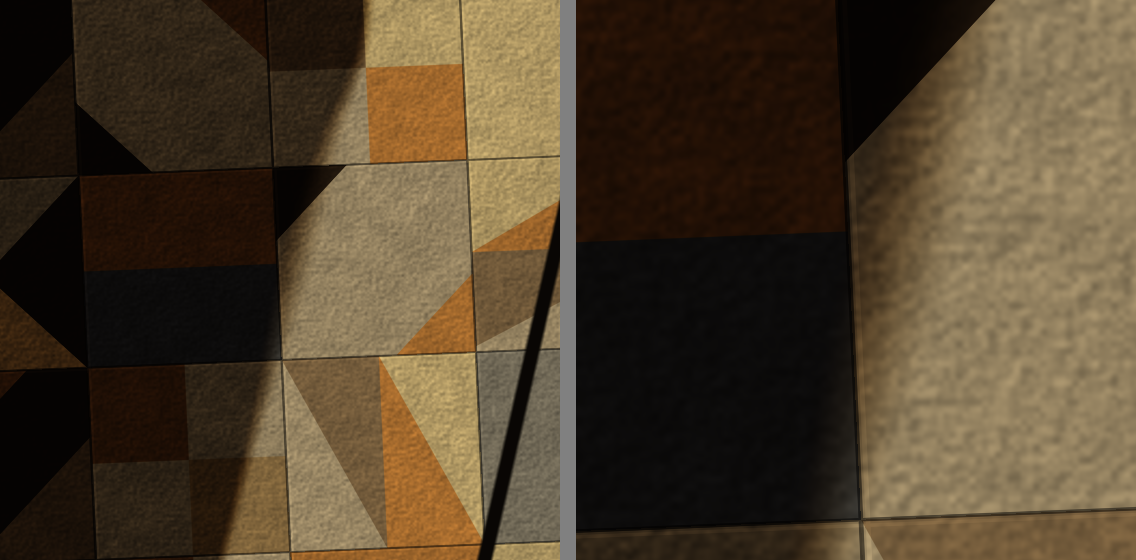
Left: the whole. Right: its middle third, enlarged.
Write a WebGL 1 fragment shader that draws this pattern.

```glsl
precision highp float;
// Geometric patchwork of square leather tiles, crossed by a curved shadow and a thin bar.
uniform vec2 u_resolution;

const vec3 CREAM = vec3(0.66, 0.57, 0.37);
const vec3 STONE = vec3(0.57, 0.50, 0.37);
const vec3 OCHRE = vec3(0.62, 0.40, 0.17);
const vec3 TAN = vec3(0.56, 0.44, 0.26);
const vec3 TAUPE = vec3(0.43, 0.34, 0.22);
const vec3 SLATE = vec3(0.43, 0.40, 0.33);
const vec3 RUST = vec3(0.46, 0.31, 0.15);
const vec3 CHARCOAL = vec3(0.25, 0.25, 0.24);
const vec3 BLACK = vec3(0.13, 0.09, 0.05);

float hash(vec2 p) {
  vec3 q = fract(vec3(p.xyx) * 0.1031);
  q += dot(q, q.yzx + 33.33);
  return fract((q.x + q.y) * q.z);
}

float noise(vec2 p) {
  vec2 i = floor(p), f = fract(p);
  f = f * f * (3.0 - 2.0 * f);
  return mix(mix(hash(i), hash(i + vec2(1, 0)), f.x),
             mix(hash(i + vec2(0, 1)), hash(i + vec2(1, 1)), f.x), f.y);
}

float cut(float d, float aa) { return smoothstep(-aa, aa, d); }

// Tile motifs: f runs 0..1 rightward and downward, aa is the edge softness.
vec3 diagonalBands(vec2 f, float lo, float hi, vec3 a, vec3 b, vec3 c, float aa) {
  float s = f.x + f.y;
  return mix(mix(a, b, cut(s - lo, aa)), c, cut(s - hi, aa));
}

vec3 quarters(vec2 f, vec3 tl, vec3 tr, vec3 bl, vec3 br, float aa) {
  float right = cut(f.x - 0.5, aa);
  return mix(mix(tl, tr, right), mix(bl, br, right), cut(f.y - 0.5, aa));
}

vec3 arrow(vec2 f, vec3 top, vec3 bottom, vec3 head, float aa) {
  vec3 ground = mix(top, bottom, cut(f.y - 0.5, aa));
  return mix(ground, head, cut(f.x - 0.5 - abs(f.y - 0.5), aa));
}

vec3 wedges(vec2 f, vec3 a, vec3 b, vec3 c, vec3 d, float aa) {
  vec3 col = mix(a, b, cut(f.y + 0.54 * f.x - 0.48, aa));
  col = mix(col, c, cut(f.y - 0.48, aa));
  return mix(col, d, cut(f.y + 0.48 * f.x - 0.97, aa));
}

vec3 slivers(vec2 f, vec3 a, vec3 b, vec3 c, vec3 d, float aa) {
  vec3 left = mix(a, b, cut(2.0 * f.x - f.y, 2.0 * aa));
  vec3 right = mix(c, d, cut(2.0 * f.x - 1.0 - f.y, 2.0 * aa));
  return mix(left, right, cut(f.x - 0.5, aa));
}

vec3 tileColor(vec2 id, vec2 f, float aa) {
  if (id.x < -0.5) {
    if (abs(id.y) < 0.5) return arrow(f, STONE * 0.9, TAN * 1.1, BLACK, aa);
    return diagonalBands(f, 0.69, 1.36, RUST, BLACK, TAUPE, aa);
  }
  if (id.x < 0.5) {
    if (id.y < -0.5)
      return diagonalBands(vec2(1.0 - f.x, f.y), 0.445, 1.62, RUST, STONE, BLACK, aa);
    if (id.y < 0.5) return quarters(f, RUST, RUST, CHARCOAL, CHARCOAL, aa);
    return quarters(f, RUST, STONE, STONE, TAN * 0.92, aa);
  }
  if (id.x < 1.5) {
    if (id.y < -0.5) return quarters(f, TAUPE, CREAM, STONE, OCHRE, aa);
    if (id.y < 0.5) return diagonalBands(f, 0.38, 1.59, BLACK, STONE, OCHRE, aa);
    if (id.y < 1.5) return slivers(f, STONE, TAUPE, OCHRE, CREAM, aa);
    return OCHRE;
  }
  if (abs(id.y) < 0.5) return wedges(f, CREAM, OCHRE, TAUPE, STONE, aa);
  return abs(id.y - 1.0) < 0.5 ? SLATE : CREAM;
}

// Pebbled relief plus broad blotches of wear.
float grain(vec2 p) {
  vec2 q = p * vec2(150.0, 175.0);
  float relief = noise(q) - noise(q + vec2(0.6, 0.7));
  return 1.0 + 0.17 * relief + 0.14 * (noise(p * 260.0) - 0.5) + 0.12 * (noise(p * 34.0) - 0.5);
}

float seam(float d, float width, float aa) {
  return 1.0 - smoothstep(width, width + 1.5 * aa, abs(d));
}

// Light right of the curved shadow edge; the penumbra is widest mid-way down.
float sunlight(vec2 p) {
  float edge = 0.652 - 0.254 * p.y + 0.02 * exp(-90.0 * (p.y - 0.1) * (p.y - 0.1));
  float blur = 0.012 + 0.026 * exp(-14.0 * (p.y - 0.45) * (p.y - 0.45));
  return smoothstep(-blur, blur, p.x - edge);
}

void main() {
  vec2 p = vec2(gl_FragCoord.x, u_resolution.y - gl_FragCoord.y) / u_resolution.y;
  vec2 grid = vec2(p.x - 0.1263 - 0.045 * p.y, p.y - 0.319 + 0.04 * p.x) / vec2(0.3477, 0.3438);
  vec2 id = floor(grid), f = fract(grid);
  float aa = 2.4 / u_resolution.y;
  vec3 col = tileColor(id, f, aa) * (0.95 + 0.1 * hash(id + 7.0)) * grain(p);

  // Seams: a dark groove with a faint lit lip.
  vec2 toSeam = f - floor(f + 0.5);
  float groove = max(seam(toSeam.x, 0.003, aa), seam(toSeam.y, 0.002, aa));
  float lip = max(seam(toSeam.x - 0.012, 0.003, aa), seam(toSeam.y - 0.01, 0.002, aa));
  col *= (1.0 - 0.5 * groove) * (1.0 + 0.1 * lip);

  // Shade deepens contrast; light warms through the penumbra.
  vec3 shade = col * col * vec3(0.53, 0.53, 0.6) + vec3(0.012, 0.008, 0.005) * (1.0 + lip);
  col = mix(shade, col, pow(vec3(sunlight(p)), vec3(0.85, 1.0, 1.25)));

  float barOffset = abs(p.x - 1.005 + 0.229 * (p.y - 0.39));
  float bar = 1.0 - smoothstep(0.009, 0.017, barOffset);
  gl_FragColor = vec4(mix(col, vec3(0.035, 0.025, 0.014), bar), 1.0);
}
```
